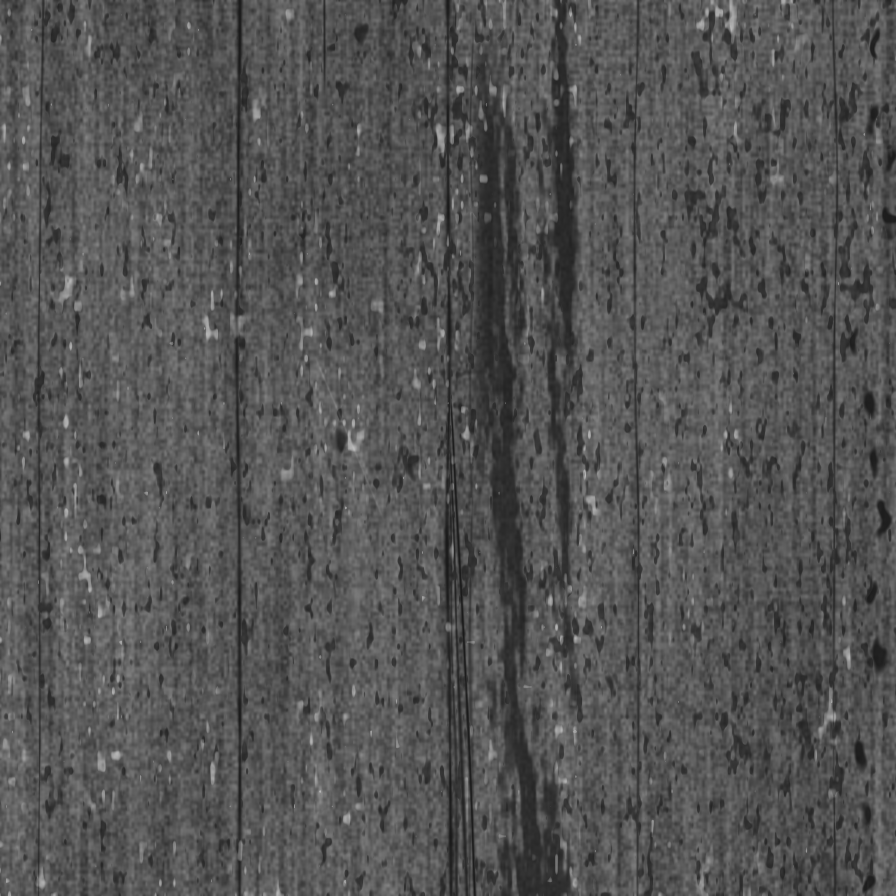
Reproduce this texture procedurally as a three.js fragment shader.

```glsl
varying vec2 vUv;

float hash(vec2 p) {
  return fract(sin(dot(p, vec2(127.1, 311.7))) * 43758.5453);
}

float noise(vec2 p) {
  vec2 i = floor(p), f = fract(p);
  f = f * f * (3.0 - 2.0 * f);
  return mix(mix(hash(i), hash(i + vec2(1.0, 0.0)), f.x),
             mix(hash(i + vec2(0.0, 1.0)), hash(i + vec2(1.0)), f.x), f.y);
}

float bell(float x, float width) {
  return exp(-x * x / (width * width));
}

// Fine fibres, grain and broad tonal drift
float woodTone(vec2 p) {
  float tone = 0.345;
  tone += 0.09 * (noise(p * vec2(230.0, 7.0)) - 0.5);
  tone += 0.07 * (noise(p * vec2(95.0, 3.0) + 17.0) - 0.5);
  tone += 0.13 * (noise(p * vec2(330.0, 150.0)) - 0.5);
  tone += 0.09 * (noise(p * vec2(210.0, 260.0) + 41.0) - 0.5);
  tone += 0.03 * (noise(p * vec2(14.0, 190.0)) - 0.5);
  return tone + 0.06 * (noise(p * vec2(9.0, 4.0) + 5.0) - 0.5);
}

// Gaps between boards: x = dark line, y = worn edge beside it
vec2 seams(vec2 p) {
  vec2 result = vec2(0.0);
  for (int i = 0; i < 5; i++) {
    float k = float(i);
    float strong = step(abs(k - 1.5), 0.6);
    float x = 0.046 + 0.2215 * k + 0.011 * step(abs(k - 2.0), 0.1);
    x += 0.006 * (noise(vec2(k * 9.0, p.y * 5.0)) - 0.5) - 0.005 * strong * (p.y - 0.5);
    float d = p.x - x;
    float width = mix(0.0013, 0.0024, strong) * (0.6 + 0.8 * noise(vec2(k * 5.0, p.y * 22.0)));
    float depth = mix(0.7, 0.95, strong) * (0.65 + 0.35 * noise(vec2(k, p.y * 30.0)));
    result.x = max(result.x, bell(d, width) * depth);
    result.y = max(result.y, bell(d - 0.006, 0.011) * mix(0.45, 1.0, strong));
  }
  return result;
}

// Long splits fanning out from the middle gap
float splits(vec2 p) {
  float dark = 0.0;
  for (int i = 0; i < 4; i++) {
    float k = float(i);
    float top = 0.58 - 0.06 * k + step(2.5, k) * 0.6;
    float t = max(top - p.y, 0.0) / top;
    float x = 0.501 + (0.031 - 0.011 * k) * pow(t, 0.8) + step(2.5, k) * 0.026;
    x += 0.004 * (noise(vec2(k * 7.0, p.y * 7.0)) - 0.5);
    float width = 0.0012 + 0.0022 * t * noise(vec2(k + 3.0, p.y * 12.0));
    dark = max(dark, bell(p.x - x, width) * smoothstep(0.0, 0.08, t) * (0.9 - 0.15 * k));
  }
  float shortSplit = bell(p.x - 0.365 + 0.003 * p.y, 0.0014) * smoothstep(0.88, 0.93, p.y);
  return max(dark, 0.7 * shortSplit);
}

// Ragged dark knots, crowded along the right margin
float knots(vec2 p) {
  float dark = 0.0;
  vec2 ragged = vec2(noise(p * vec2(90.0, 55.0)), noise(p * vec2(80.0, 60.0) + 30.0)) - 0.5;
  for (int i = 0; i < 18; i++) {
    float k = float(i);
    float r = hash(vec2(k, 2.3));
    float margin = step(k, 12.5);
    vec2 center = vec2(mix(r, 0.94 + 0.055 * sqrt(r), margin),
                       mix(hash(vec2(k, 7.1)), (k + 0.8 * r) / 13.0, margin));
    float size = 0.6 + 0.5 * hash(vec2(k, 4.9));
    vec2 d = (p - center + ragged * vec2(0.012, 0.022)) / (vec2(0.007, 0.017) * size);
    dark = max(dark, (1.0 - smoothstep(0.5, 1.3, length(d))) * mix(0.65, 0.85, margin));
  }
  return dark;
}

void main() {
  vec2 p = vUv;
  float tone = woodTone(p);
  vec2 seam = seams(p);

  // Pits gather in columns, on worn edges and toward the right
  float wear = 0.06 * smoothstep(0.2, 0.75, p.x) + 0.13 * seam.y;
  wear += 0.10 * bell(p.x - 0.9, 0.025) * noise(vec2(3.0, p.y * 5.0));
  wear += 0.18 * (noise(p * vec2(32.0, 2.5)) - 0.5);
  float pits = 0.6 * noise(p * vec2(150.0, 50.0)) + 0.4 * noise(p * vec2(290.0, 115.0));
  float dark = 0.6 * smoothstep(0.68, 0.86, pits + wear);

  // Weathered band of leaning stains
  float band = smoothstep(0.52, 0.545, p.x) * (1.0 - smoothstep(0.635, 0.66, p.x));
  float lean = p.x + 0.05 * (p.y - 0.5);
  float stain = 0.55 * noise(vec2(lean * 48.0, p.y * 2.6)) + 0.25 * noise(vec2(lean * 120.0, p.y * 9.0));
  stain += 0.2 * noise(p * vec2(230.0, 60.0));
  dark = max(dark, 0.68 * band * smoothstep(0.47, 0.66, stain));

  dark = max(dark, max(knots(p), max(seam.x, splits(p))));
  tone = mix(tone, 0.085, dark);

  // Pale chips in loose vertical clusters and one faint scratch
  float cluster = smoothstep(0.5, 0.85, noise(p * vec2(38.0, 6.0) + 60.0) + 0.12 * band + 0.08 * seam.y);
  float chips = smoothstep(0.7, 0.93, noise(p * vec2(190.0, 70.0) + 11.0)) * cluster;
  chips += 0.9 * smoothstep(0.965, 0.995, noise(p * vec2(140.0, 60.0) + 83.0));
  tone += 0.27 * min(chips, 1.0);
  float scratch = bell(p.x - 0.35 - 0.42 * (0.606 - p.y), 0.0014);
  tone += 0.06 * scratch * smoothstep(0.41, 0.44, p.y) * (1.0 - smoothstep(0.58, 0.61, p.y));

  gl_FragColor = vec4(vec3(clamp(tone, 0.0, 1.0)), 1.0);
}
```
